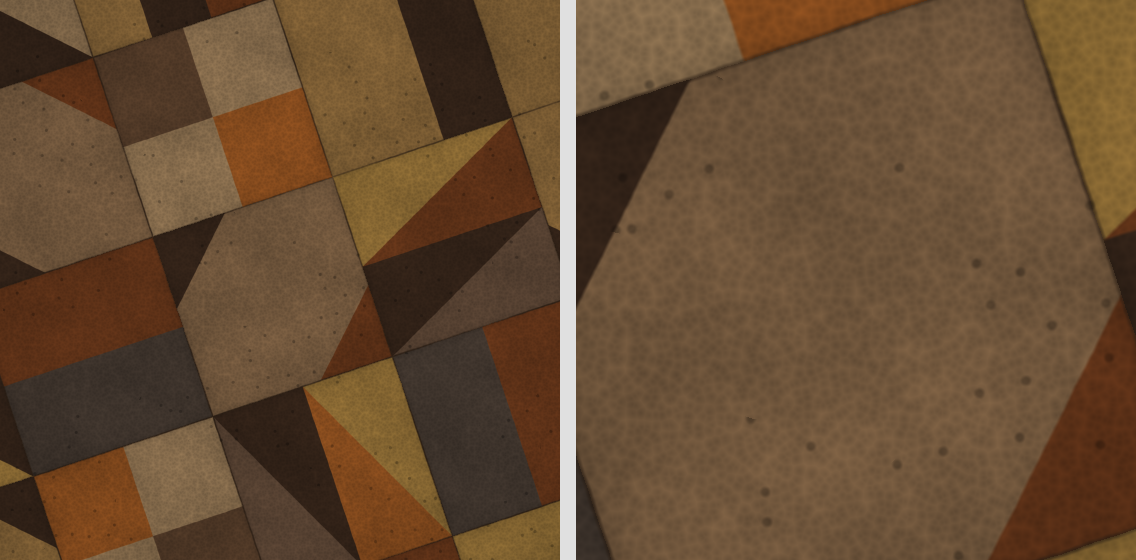
Left, the full canvas; right, a detail of the centre.
Write a three.js fragment shader that draws this pattern.

```glsl
// Tilted floor of worn cement tiles, each inlaid with plain geometric shapes in earth colours.
varying vec2 vUv;

#define TILE_SIZE 0.338
#define TILT 0.322
#define CENTRE vec2(0.487, 0.470)
#define SOFT 0.004
#define CORNER 0.4
#define GROUT_HALF 0.004
#define GROUT_COLOR vec3(0.17, 0.12, 0.08)
#define GRAIN 0.15
#define MOTTLE 0.10
#define TILE_SHADE 0.05
#define VIGNETTE 0.16

const vec3 LIGHT  = vec3(0.51, 0.41, 0.29);
const vec3 BEIGE  = vec3(0.43, 0.33, 0.23);
const vec3 TAN    = vec3(0.48, 0.36, 0.20);
const vec3 YELLOW = vec3(0.51, 0.39, 0.19);
const vec3 ORANGE = vec3(0.50, 0.28, 0.11);
const vec3 RUST   = vec3(0.36, 0.19, 0.09);
const vec3 BROWN  = vec3(0.31, 0.22, 0.15);
const vec3 GREY   = vec3(0.33, 0.25, 0.19);
const vec3 SLATE  = vec3(0.24, 0.20, 0.17);
const vec3 DARK   = vec3(0.19, 0.13, 0.09);

vec2 hash2(vec2 p) {
  vec3 q = fract(p.xyx * vec3(0.1031, 0.1030, 0.0973));
  q += dot(q, q.yzx + 33.33);
  return fract((q.xx + q.yz) * q.zy);
}

// Cellular noise: distance to the nearest scattered point
float cells(vec2 p) {
  vec2 cell = floor(p);
  float nearest = 2.0;
  for (int y = -1; y <= 1; y++)
    for (int x = -1; x <= 1; x++) {
      vec2 c = cell + vec2(float(x), float(y));
      nearest = min(nearest, distance(p, c + hash2(c + 71.0)));
    }
  return nearest;
}

float waves(vec2 p) {
  float sum = 0.0, gain = 0.5;
  for (int i = 0; i < 4; i++) {
    sum += gain * sin(p.x + 1.7 * sin(p.y)) * sin(p.y + 1.3);
    p = mat2(1.4, 1.2, -1.2, 1.4) * p + 2.1;
    gain *= 0.6;
  }
  return sum;
}

// Inlays: p runs from 0 to 1 across and up one tile
vec3 split(vec3 below, vec3 above, float d) {
  return mix(below, above, smoothstep(-SOFT, SOFT, d));
}

vec3 quarters(vec2 p, vec3 tl, vec3 tr, vec3 bl, vec3 br) {
  return split(split(bl, br, p.x - 0.5), split(tl, tr, p.x - 0.5), p.y - 0.5);
}

vec3 cutCorners(vec2 p, vec3 body, vec3 tl, vec3 br) {
  float d = (p.y - p.x - 1.0 + CORNER) * 0.707;
  float e = (p.x - p.y - 1.0 + CORNER) * 0.707;
  return split(split(body, tl, d), br, e);
}

vec3 triangles(vec2 p, vec3 a, vec3 b, vec3 c, vec3 d) {
  vec3 top = split(b, a, (2.0 * p.y - 1.0 - p.x) * 0.447);
  vec3 bottom = split(d, c, (2.0 * p.y - p.x) * 0.447);
  return split(bottom, top, p.y - 0.5);
}

vec3 diagonal(vec2 p, vec3 below, vec3 above) {
  return split(below, above, (p.x + p.y - 1.0) * 0.707);
}

// Layout, by row from the top and by column from the left
vec3 inlay(vec2 id, vec2 p) {
  vec2 flip = vec2(1.0 - p.x, p.y);
  vec2 turn = vec2(1.0 - p.y, p.x);
  if (id.y > 1.5) {
    if (id.x < -0.5) return diagonal(p, DARK, LIGHT);
    return split(split(TAN, DARK, p.x - 0.33), RUST, p.x - 0.66);
  }
  if (id.y > 0.5) {
    if (id.x < -0.5) return cutCorners(flip, BEIGE, RUST, DARK);
    if (id.x < 0.5) return quarters(p, BROWN, LIGHT, LIGHT, ORANGE);
    if (id.x < 1.5) return split(TAN, DARK, p.x - 0.62);
    return TAN;
  }
  if (id.y > -0.5) {
    if (id.x < -1.5) return diagonal(p, YELLOW, DARK);
    if (id.x < -0.5) return split(SLATE, RUST, p.y - 0.5);
    if (id.x < 0.5) return cutCorners(p, BEIGE, DARK, RUST);
    if (id.x < 1.5) return triangles(p, YELLOW, RUST, DARK, GREY);
    return cutCorners(flip, TAN, DARK, DARK);
  }
  if (id.y > -1.5) {
    if (id.x < -1.5) return cutCorners(flip, TAN, DARK, DARK);
    if (id.x < -0.5) return quarters(p, ORANGE, LIGHT, LIGHT, BROWN);
    if (id.x < 0.5) return triangles(turn, YELLOW, ORANGE, DARK, GREY);
    return split(SLATE, RUST, p.x - 0.5);
  }
  return id.x < 0.5 ? RUST : cutCorners(flip, YELLOW, DARK, DARK);
}

void main() {
  vec2 axis = vec2(cos(TILT), sin(TILT)), r = vUv - CENTRE;
  vec2 q = vec2(dot(r, axis), dot(r, vec2(-axis.y, axis.x))) / TILE_SIZE + 0.5;
  q += 0.0015 * vec2(waves(vUv * 90.0), waves(vUv.yx * 80.0));
  vec2 id = floor(q), p = fract(q);
  vec3 color = inlay(id, p) * (1.0 + TILE_SHADE * (hash2(id + 20.0).x - 0.5));

  // Thin, unevenly filled joints with a soft band of dirt
  vec2 edge = min(p, 1.0 - p);
  float d = min(edge.x, edge.y);
  float fill = clamp(0.65 + 0.5 * waves(vUv * 14.0), 0.3, 0.9);
  color *= 1.0 - 0.12 * exp(-d * 45.0);
  color = mix(color, GROUT_COLOR, fill * (1.0 - smoothstep(GROUT_HALF - SOFT, GROUT_HALF + SOFT, d)));

  // Gritty surface, broad mottling and sparse pits
  float grit = cells(vUv * 190.0) + 0.7 * cells(vUv * 85.0 + 9.0) - 0.8;
  float pits = 1.0 - smoothstep(0.03, 0.09, cells(vUv * 22.0));
  color *= 1.0 + GRAIN * grit + MOTTLE * waves(vUv * 17.0 + 3.0);
  color *= 1.0 - 0.25 * pits * step(0.1, waves(vUv * 9.0));
  color *= 1.03 - VIGNETTE * dot(vUv - 0.5, vUv - 0.5);
  gl_FragColor = vec4(color, 1.0);
}
```
